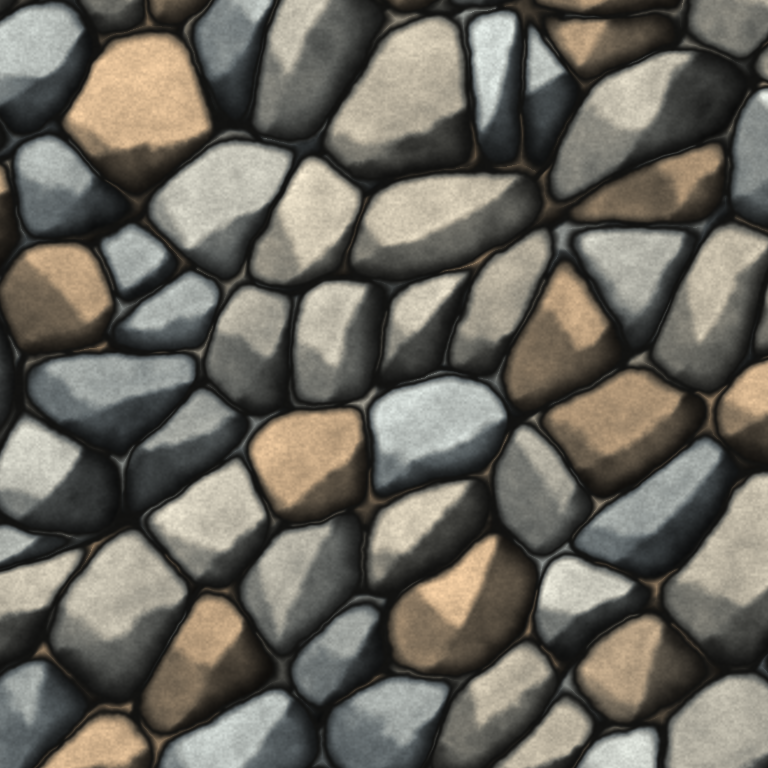
Write a Shadertoy shader that draws this texture.

```glsl
// Painted wall of tightly packed, faceted grey and brown stones lit from the upper left.

// Integer hash: three random values in 0..1 per cell
vec3 hash3(vec2 cell) {
    uvec3 v = uvec3(ivec3(ivec2(cell), 17));
    v = v * 1664525u + 1013904223u;
    v.x += v.y * v.z; v.y += v.z * v.x; v.z += v.x * v.y;
    v ^= v >> 16u;
    v.x += v.y * v.z; v.y += v.z * v.x; v.z += v.x * v.y;
    return vec3(v & 0xffffu) / 65535.0;
}

float noise(vec2 p) {
    vec2 i = floor(p), f = fract(p);
    f = f * f * (3.0 - 2.0 * f);
    return mix(mix(hash3(i).x, hash3(i + vec2(1, 0)).x, f.x),
               mix(hash3(i + vec2(0, 1)).x, hash3(i + vec2(1, 1)).x, f.x), f.y);
}

float fbm(vec2 p) {
    float sum = 0.0, amp = 0.53;
    for (int i = 0; i < 4; i++) {
        sum += amp * noise(p);
        p = mat2(1.6, 1.2, -1.2, 1.6) * p + 9.0;
        amp *= 0.5;
    }
    return sum;
}

vec2 stoneCentre(vec2 cell) { return cell + 0.5 + 0.84 * (hash3(cell).xy - 0.5); }

// Squared distance less a random weight, so that stones differ in size
float power(vec2 q, vec2 cell) {
    vec2 r = q - stoneCentre(cell);
    return dot(r, r) - 0.26 * hash3(cell).z;
}

// Colour in rgb, rounded distance to the stone's border in a
vec4 stones(vec2 q, vec2 p) {
    vec2 base = floor(q), home = base;
    float nearest = 1e3;
    for (int y = -2; y <= 2; y++)
    for (int x = -2; x <= 2; x++) {
        vec2 cell = base + vec2(x, y);
        float w = power(q, cell);
        if (w < nearest) { nearest = w; home = cell; }
    }

    // Soft minimum over all borders rounds the corners
    vec2 centre = stoneCentre(home);
    float sum = 0.0;
    for (int y = -2; y <= 2; y++)
    for (int x = -2; x <= 2; x++) {
        vec2 cell = base + vec2(x, y);
        if (cell == home) continue;
        float d = (power(q, cell) - nearest) / (2.0 * length(stoneCentre(cell) - centre));
        sum += exp(-18.0 * d);
    }
    float border = -log(sum) / 18.0 - 0.025;

    // Facets: bright top, half-lit end, dark flank to the lower right
    vec3 shape = hash3(home + 71.0), look = hash3(home + 133.0);
    float blotch = fbm(p * 17.0) - 0.5, rough = fbm(p * 48.0) - 0.5;
    vec2 local = q - centre + 0.13 * blotch + 0.05 * rough;
    vec2 flankDir = normalize(vec2(1.5 * shape.x - 0.65, -1.0));
    vec2 endDir = normalize(vec2(-1.0, 0.9 * shape.y - 0.6));
    float flankPos = dot(local, flankDir) - mix(-0.02, 0.25, shape.z);
    float endPos = dot(local, endDir) - mix(0.0, 0.3, look.y);
    float flank = smoothstep(-0.05, 0.06, flankPos);
    float end = smoothstep(-0.05, 0.07, endPos);

    float tone = mix(0.6, 0.78, look.z) + 0.16 * local.y;
    tone = mix(tone, 0.66 * tone, end);
    tone = mix(tone, mix(0.27, 0.42, shape.y) - 0.14 * flankPos, flank);
    tone += 0.05 * exp(-300.0 * pow(flankPos + 0.05, 2.0)) * (1.0 - end);
    tone += 0.2 * blotch + 0.13 * rough;

    // Rims fall into shade, widest on the flank
    float rim = smoothstep(-0.02, mix(0.08, 0.2, flank), border);
    tone *= mix(0.28, 1.0, rim);

    // Slate, neutral or brown body under warm light
    vec3 tint = mix(vec3(0.92, 0.98, 1.01), vec3(1.02, 1.0, 0.94), smoothstep(0.2, 0.6, look.x));
    tint = mix(tint, vec3(1.03, 0.9, 0.75), smoothstep(0.68, 0.78, look.x));
    tint *= mix(vec3(0.98, 1.0, 1.0), vec3(1.03, 1.0, 0.95), smoothstep(0.3, 0.7, tone));
    return vec4(max(tone, 0.04) * tint, border);
}

void mainImage(out vec4 fragColor, in vec2 fragCoord) {
    vec2 p = fragCoord / iResolution.y;

    // Wander in the layout, then fine wobble of the outlines
    vec2 warped = p + 0.05 * (vec2(noise(p * 5.0), noise(p * 5.0 + 31.0)) - 0.5);
    warped += 0.014 * (vec2(fbm(p * 22.0), fbm(p * 22.0 + 57.0)) - 0.5);

    // Stretch the cells along the rising diagonal
    vec2 q = mat2(0.77, -0.64, 0.64, 0.77) * warped * vec2(6.0, 8.0);
    vec4 front = stones(q + 20.0, p);
    vec4 back = stones(q * 1.7 + 60.0, p);

    // Small stones show in the gaps, shadowed by the large ones
    float gapLight = smoothstep(0.0, 0.07, -front.a);
    vec3 gap = mix(vec3(0.07, 0.07, 0.065), 0.75 * back.rgb, gapLight * smoothstep(-0.02, 0.05, back.a));
    vec3 col = mix(gap, front.rgb, smoothstep(-0.015, 0.02, front.a));

    // Paper grain
    float grain = noise(p * vec2(170.0, 250.0)) + noise(p * 330.0 + 11.0) - 1.0;
    col *= 1.0 + 0.09 * grain;
    fragColor = vec4(clamp(col, 0.0, 1.0), 1.0);
}
```
